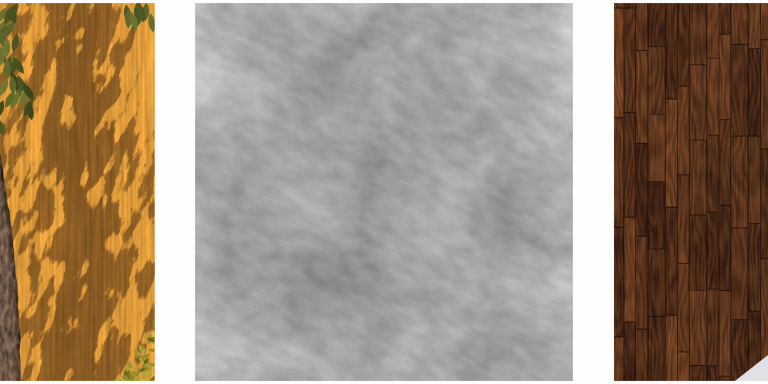
This texture is drawn by a WebGL 1 fragment shader. Its source:

```glsl
precision highp float;
// Three panels on white: sunlit ochre wall with leaf shadows, grey plaster, dark wood planks.
uniform vec2 u_resolution;

// Layout in canvas heights: x runs 0 to 2, y runs 0 to 1
const float PANEL_BOTTOM = 0.008;
const float PANEL_TOP = 0.992;
const float WALL_RIGHT = 0.403;
const vec2 PLASTER_X = vec2(0.508, 1.492);
const float WOOD_LEFT = 1.599;
const vec2 PLANK_SIZE = vec2(0.036, 0.23);

const vec3 PAPER = vec3(1.0, 0.995, 0.995);
const vec3 PLASTER = vec3(0.64);
const vec3 WALL_SUN = vec3(0.88, 0.61, 0.23);
const vec3 WALL_SHADE = vec3(0.54, 0.36, 0.14);
const vec3 WOOD_DARK = vec3(0.19, 0.10, 0.065);
const vec3 WOOD_LIGHT = vec3(0.51, 0.30, 0.155);
const vec3 BARK = vec3(0.43, 0.34, 0.28);
const vec3 LEAF_DARK = vec3(0.20, 0.24, 0.09);
const vec3 LEAF_LIGHT = vec3(0.46, 0.48, 0.20);
const vec3 BUSH_DARK = vec3(0.40, 0.38, 0.08);
const vec3 BUSH_LIGHT = vec3(0.76, 0.70, 0.26);

float pixel;

float hash(vec2 p) {
  vec3 q = fract(vec3(p.xyx) * 0.1031);
  q += dot(q, q.yzx + 33.33);
  return fract((q.x + q.y) * q.z);
}

float corner(vec2 cell, vec2 f, vec2 o) {
  float a = 6.2832 * hash(cell + o);
  return dot(vec2(cos(a), sin(a)), f - o);
}

float noise(vec2 p) {
  vec2 c = floor(p), f = fract(p);
  vec2 u = f * f * f * (f * (f * 6.0 - 15.0) + 10.0);
  return mix(mix(corner(c, f, vec2(0, 0)), corner(c, f, vec2(1, 0)), u.x),
             mix(corner(c, f, vec2(0, 1)), corner(c, f, vec2(1, 1)), u.x), u.y);
}

float fbm(vec2 p) {
  float sum = 0.0, amp = 0.5;
  for (int i = 0; i < 5; i++) {
    sum += amp * noise(p);
    p = mat2(1.6, 1.2, -1.2, 1.6) * p + 7.3;
    amp *= 0.5;
  }
  return sum;
}

float inside(float d) { return 1.0 - smoothstep(-pixel, pixel, d); }

float box(vec2 p, vec2 lo, vec2 hi) {
  vec2 d = abs(p - 0.5 * (lo + hi)) - 0.5 * (hi - lo);
  return inside(max(d.x, d.y));
}

// Pointed leaves scattered in a box; taper lowers the box towards its left side
vec3 foliage(vec3 col, vec2 p, vec2 lo, vec2 hi, float count, float size,
             float spread, float taper, vec3 dark, vec3 light) {
  for (float i = 0.0; i < 70.0; i++) {
    if (i >= count) break;
    vec2 seed = vec2(i, floor(lo.x * 90.0 + lo.y * 40.0));
    vec2 r = vec2(hash(seed), hash(seed + 31.0));
    r.y *= mix(1.0, r.x, taper);
    float a = spread * (2.0 * hash(seed + 57.0) - 1.0);
    vec2 q = mat2(cos(a), sin(a), -sin(a), cos(a)) * (p - mix(lo, hi, r)) / size;
    float d = (abs(q.x) - 0.36 * (1.0 - q.y * q.y)) * size;
    col = mix(col, mix(dark, light, hash(seed + 83.0)), inside(d));
  }
  return col;
}

vec3 wall(vec2 p) {
  // Dappled shadow, leaning right and densest in the middle
  vec2 q = vec2(p.x - 0.3 * p.y, p.y);
  float core = exp(-pow((p.x - 0.21) / 0.1, 2.0));
  float sunny = smoothstep(0.25, 0.37, p.x) * smoothstep(0.55, 0.8, p.y);
  float shade = smoothstep(-0.05, 0.07, fbm(q * vec2(24.0, 9.0)) + 0.25 * core - 0.05 - 0.14 * sunny);
  vec3 col = mix(WALL_SUN, WALL_SHADE, shade * (0.9 + 0.15 * core));
  // Vertical boards and fibres
  col *= 1.0 + 0.2 * noise(p * vec2(130.0, 4.0)) + 0.16 * fbm(p * vec2(60.0, 14.0));
  // Tree trunk
  float edge = 0.054 - 0.15 * p.y * p.y + 0.004 * noise(p * 30.0);
  float bark = 1.0 + 1.1 * fbm(p * vec2(90.0, 34.0)) - 0.4 * smoothstep(-0.018, 0.0, p.x - edge);
  col = mix(col, BARK * bark, inside(p.x - edge));
  // Hanging leaves and the bush
  col = foliage(col, p, vec2(0.0, 0.82), vec2(0.04, 0.97), 16.0, 0.025, 0.6, 0.0, LEAF_DARK, LEAF_LIGHT);
  col = foliage(col, p, vec2(0.0, 0.67), vec2(0.08, 0.83), 15.0, 0.025, 0.6, 0.0, LEAF_DARK, LEAF_LIGHT);
  col = foliage(col, p, vec2(0.33, 0.94), vec2(0.40, 1.0), 9.0, 0.025, 0.6, 0.0, LEAF_DARK, LEAF_LIGHT);
  return foliage(col, p, vec2(0.30, 0.0), vec2(0.41, 0.16), 70.0, 0.012, 1.5, 1.0, BUSH_DARK, BUSH_LIGHT);
}

vec3 plaster(vec2 p) {
  vec2 warp = vec2(noise(p * 4.0), noise(p * 4.0 + 19.0));
  float cloud = fbm(p * 3.2 + 0.5 * warp + 5.0);
  float brushed = fbm(mat2(0.9, 0.44, -0.44, 0.9) * p * vec2(16.0, 30.0));
  return PLASTER + 0.32 * cloud + 0.13 * brushed + 0.2 * (dot(p, p) - 0.16);
}

vec3 wood(vec2 p) {
  // Staggered planks of uneven width
  float x = (p.x + 0.005 * sin(p.x * 57.0)) / PLANK_SIZE.x;
  float column = floor(x);
  float y = p.y / (PLANK_SIZE.y * (0.75 + 0.5 * hash(vec2(column, 3.0)))) + 5.0 * hash(vec2(column, 9.0));
  vec2 id = vec2(column, floor(y));
  // Wavy rings and fine fibres
  float rings = sin(6.2832 * (p.x * 50.0 + 2.6 * noise(p * vec2(24.0, 6.0) + id * 13.7)));
  float fibre = noise(p * vec2(190.0, 14.0) + id * 5.3);
  float tone = 0.22 + 0.48 * hash(id) + 0.13 * rings + 0.35 * fibre + 0.3 * fbm(p * 14.0);
  vec3 col = mix(WOOD_DARK, WOOD_LIGHT, clamp(tone, 0.0, 1.1));
  vec2 gap = (0.5 - abs(fract(vec2(x, y)) - 0.5)) * PLANK_SIZE;
  col *= mix(0.5, 1.0, smoothstep(0.0, 0.0025 + pixel * 0.3, min(gap.x, gap.y)));
  // Pale corner at the lower right
  float pale = (p.y - PANEL_BOTTOM - 0.785 * (p.x - 1.914)) * 0.787;
  return mix(col, vec3(0.88, 0.88, 0.9), inside(pale));
}

void main() {
  pixel = 0.7 / u_resolution.y;
  vec2 p = gl_FragCoord.xy / u_resolution.y;
  p.x *= 2.0 * u_resolution.y / u_resolution.x;
  vec3 col = PAPER;
  col = mix(col, wall(p), box(p, vec2(-1.0, PANEL_BOTTOM), vec2(WALL_RIGHT, PANEL_TOP)));
  col = mix(col, plaster(p - vec2(1.0, 0.5)), box(p, vec2(PLASTER_X.x, PANEL_BOTTOM), vec2(PLASTER_X.y, PANEL_TOP)));
  col = mix(col, wood(p), box(p, vec2(WOOD_LEFT, PANEL_BOTTOM), vec2(3.0, PANEL_TOP)));
  gl_FragColor = vec4(clamp(col, 0.0, 1.0), 1.0);
}
```
